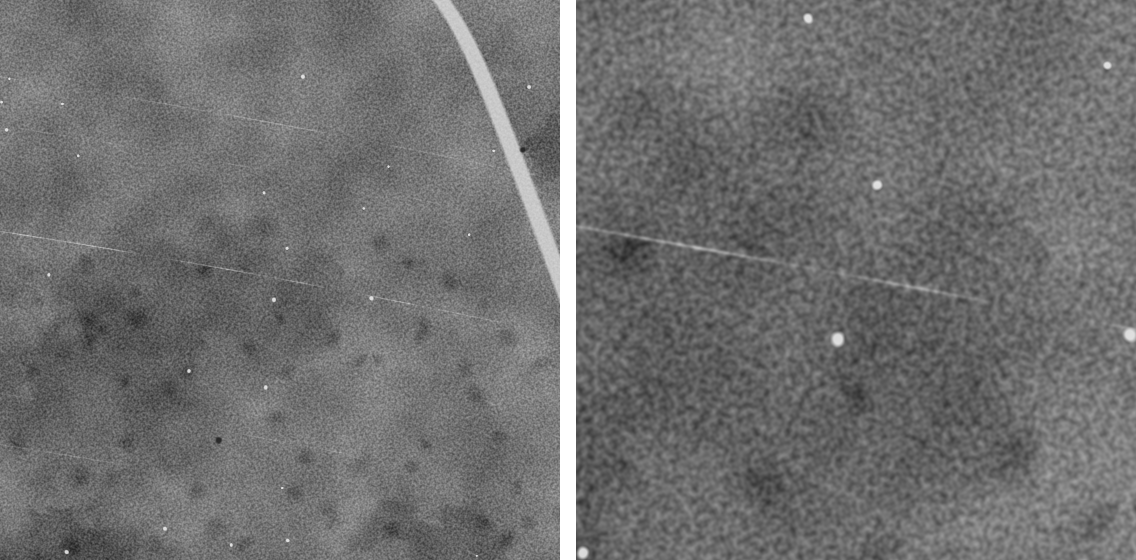
Left: the whole. Right: its middle third, enlarged.
Reproduce this texture procedurally as a WebGL 2 fragment shader.

```glsl
#version 300 es
precision highp float;
// Grainy grey aerial view of rough ground with a pale road, faint straight tracks and film specks.

uniform vec2 u_resolution;
out vec4 fragColor;

const float TAU = 6.2831853;

// Two random values in 0..1 for an integer lattice cell
vec2 hash2(vec2 cell) {
    uvec2 q = uvec2(ivec2(cell)) * 1664525u + 1013904223u;
    q.x += q.y * 1664525u;
    q.y += q.x * 1664525u;
    q ^= q >> 16u;
    q.x += q.y * 1664525u;
    q.y += q.x * 1664525u;
    q ^= q >> 16u;
    return vec2(q & 0xffffu) / 65535.0;
}

float cornerSlope(vec2 cell, vec2 offset) {
    float angle = TAU * hash2(cell).x;
    return dot(vec2(cos(angle), sin(angle)), offset);
}

float gradientNoise(vec2 p) {
    vec2 i = floor(p), f = p - i;
    vec2 w = f * f * f * (f * (f * 6.0 - 15.0) + 10.0);
    vec2 e = vec2(1.0, 0.0);
    float low = mix(cornerSlope(i, f), cornerSlope(i + e.xy, f - e.xy), w.x);
    float high = mix(cornerSlope(i + e.yx, f - e.yx), cornerSlope(i + e.xx, f - e.xx), w.x);
    return mix(low, high, w.y);
}

vec2 rotate(vec2 p, float angle) {
    float c = cos(angle), s = sin(angle);
    return vec2(c * p.x - s * p.y, s * p.x + c * p.y);
}

float fractalNoise(vec2 p) {
    float sum = 0.0, amplitude = 1.0;
    for (int octave = 0; octave < 5; octave++) {
        sum += amplitude * gradientNoise(p);
        p = rotate(p, 0.6) * 2.03 + 17.3;
        amplitude *= 0.6;
    }
    return sum;
}

// Coverage of round spots scattered over a jittered grid
float scatter(vec2 p, float cells, float radius, float density, float softness, float seed) {
    vec2 home = floor(p * cells);
    float cover = 0.0;
    for (int y = -1; y <= 1; y++)
    for (int x = -1; x <= 1; x++) {
        vec2 cell = home + vec2(x, y);
        vec2 traits = hash2(cell + seed + 57.0);
        float size = radius * mix(0.45, 1.0, traits.y);
        float d = length(p - (cell + hash2(cell + seed)) / cells) / size;
        float spot = 1.0 - smoothstep(1.0 - softness, 1.0, d);
        cover = max(cover, spot * step(traits.x, density));
    }
    return cover;
}

// Broad tonal patches: centre and radii, with a signed tone for each
float patches(vec2 p) {
    const vec4 shape[8] = vec4[8](
        vec4(0.32, 0.46, 0.30, 0.13), vec4(0.13, 0.30, 0.24, 0.17),
        vec4(0.13, 0.01, 0.17, 0.08), vec4(0.77, 0.03, 0.13, 0.07),
        vec4(1.01, 0.73, 0.05, 0.10), vec4(0.00, 0.41, 0.10, 0.09),
        vec4(0.88, 0.44, 0.17, 0.06), vec4(0.55, 0.06, 0.16, 0.08));
    const float tone[8] = float[8](-0.095, -0.08, -0.11, -0.09, -0.09, 0.08, 0.04, 0.03);
    float sum = 0.0;
    for (int i = 0; i < 8; i++) {
        vec2 d = (p - shape[i].xy) / shape[i].zw;
        sum += tone[i] * smoothstep(0.18, 0.75, exp(-dot(d, d)));
    }
    return max(sum, -0.12);
}

// Thin tracks that sink gently to the right and break up along their length
float tracks(vec2 p, float pixel) {
    const float height[5] = float[5](0.863, 0.776, 0.587, 0.297, 0.206);
    const float strength[5] = float[5](0.13, 0.09, 0.25, 0.11, 0.09);
    float width = max(0.0013, 0.7 * pixel), sum = 0.0;
    for (int i = 0; i < 5; i++) {
        float d = p.y - (height[i] - 0.155 * p.x - 0.03 * p.x * p.x);
        float wear = smoothstep(-0.35, 0.3, gradientNoise(vec2(p.x * 9.0, float(i) * 7.3 + 0.4)));
        float fade = 1.0 - 0.65 * smoothstep(0.55, 0.95, p.x);
        sum += strength[i] * wear * fade * exp(-d * d / (width * width));
    }
    return sum;
}

// Distance from the centre line of the road
float roadDistance(vec2 p) {
    float drop = 1.0 - p.y;
    float centre = 0.788 + 0.372 * drop + 0.027 * (1.0 - exp(-14.0 * drop));
    return abs(p.x - centre) * 0.93;
}

void main() {
    vec2 p = gl_FragCoord.xy / u_resolution.y;
    float pixel = 1.0 / u_resolution.y;
    vec2 warp = vec2(fractalNoise(p * 9.0 + 3.7), fractalNoise(p * 9.0 + 41.2));

    // Ground tones and soft scrub
    float grey = 0.459 + patches(p + 0.09 * warp) + 0.10 * fractalNoise(p * 6.0 + 80.5);
    float scrub = scatter(p + 0.016 * warp, 17.0, 0.032, 0.24, 0.95, 11.0);
    grey -= 0.10 * scrub * mix(1.0, 0.2, smoothstep(0.55, 0.72, p.y));
    grey += tracks(p, pixel);

    // Road with soft verges
    float road = 1.0 - smoothstep(0.0105, 0.0165 + pixel, roadDistance(p));
    grey = mix(grey, 0.785, road);

    // Film grain, then dark and bright specks
    float grain = gradientNoise(rotate(p, 0.5) * 187.0) + gradientNoise(rotate(p, 1.1) * 293.0 + 9.0);
    grey += 0.135 * grain * mix(1.0, 0.3, road);
    vec2 ragged = p + 0.003 * warp;
    grey = mix(grey, 0.13, 0.9 * scatter(ragged, 8.0, 0.010, 0.09, 0.6, 131.0));
    grey = mix(grey, 0.92, 0.9 * scatter(ragged, 13.0, 0.0058, 0.11, 0.6, 223.0));

    fragColor = vec4(vec3(clamp(grey, 0.0, 1.0)), 1.0);
}
```
